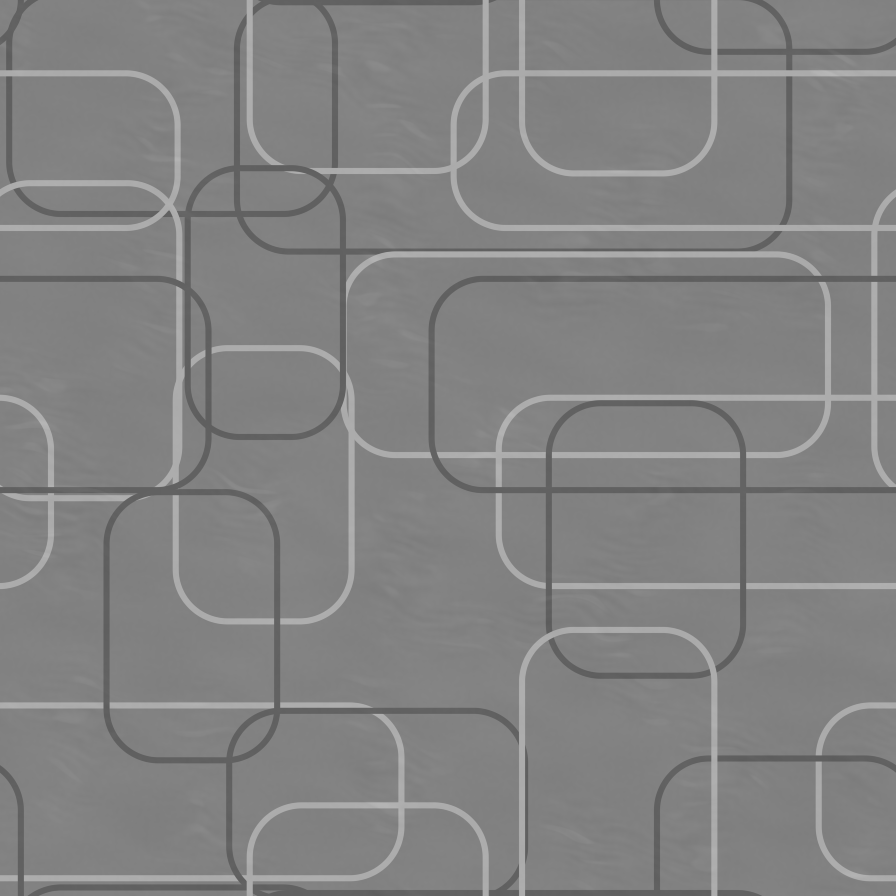
Give the GLSL for this pattern, as a WebGL 2 fragment shader.

```glsl
#version 300 es
precision highp float;
// Interlaced light and dark rounded-rectangle outlines on brushed grey plaster.

uniform vec2 u_resolution;
out vec4 fragColor;

// Integer hash: two random values in 0..1 per lattice cell
vec2 hash2(ivec2 cell) {
    uvec2 v = uvec2(cell + 4096) * 1664525u + 1013904223u;
    v.x += v.y * 1664525u;
    v.y += v.x * 1664525u;
    v ^= v >> 16u;
    v.x += v.y * 1664525u;
    v.y += v.x * 1664525u;
    v ^= v >> 16u;
    return vec2(v & 65535u) / 65535.0;
}

float cornerSlope(ivec2 cell, vec2 offset) {
    float angle = 6.2832 * hash2(cell).x;
    return dot(vec2(cos(angle), sin(angle)), offset);
}

float gradientNoise(vec2 p) {
    ivec2 cell = ivec2(floor(p));
    vec2 f = fract(p);
    vec2 fade = f * f * f * (f * (f * 6.0 - 15.0) + 10.0);
    float low = mix(cornerSlope(cell, f),
                    cornerSlope(cell + ivec2(1, 0), f - vec2(1, 0)), fade.x);
    float high = mix(cornerSlope(cell + ivec2(0, 1), f - vec2(0, 1)),
                     cornerSlope(cell + ivec2(1, 1), f - vec2(1, 1)), fade.x);
    return mix(low, high, fade.y);
}

float roundedBox(vec2 p, vec2 halfSize, float radius) {
    vec2 q = abs(p) - halfSize + radius;
    return length(max(q, 0.0)) + min(max(q.x, q.y), 0.0) - radius;
}

// Uneven plaster with sparse trowel marks that fall gently to the right
float plaster(vec2 p) {
    vec2 along = normalize(vec2(1.0, -0.25));
    vec2 q = vec2(dot(p, along), dot(p, vec2(-along.y, along.x)));
    q += 0.02 * vec2(gradientNoise(p * 14.0), gradientNoise(p * 14.0 + 43.0));
    float mottle = gradientNoise(p * 5.0 + 17.0);
    float strokes = gradientNoise(q * vec2(11.0, 27.0));
    float patches = smoothstep(-0.1, 0.35, gradientNoise(p * 8.0 + 71.0));
    float scratches = gradientNoise(q * vec2(32.0, 125.0) + 31.0);
    float ridges = smoothstep(0.25, 0.45, gradientNoise(q * vec2(19.0, 75.0) + 57.0));
    float grain = gradientNoise(p * 150.0 + 9.0);
    return 0.014 * mottle + 0.014 * strokes + 0.006 * grain
         + patches * (0.024 * scratches + 0.022 * ridges);
}

void main() {
    vec2 p = gl_FragCoord.xy / u_resolution.y;
    float soft = 0.65 / u_resolution.y;
    float tone = 0.508;

    // One outline per cell of a 4 x 4 grid, wrapped at the canvas edges
    for (int i = 0; i < 16; i++) {
        int order = (i * 7) % 16;
        ivec2 cell = ivec2(order % 4, order / 4);
        vec2 jitter = hash2(cell + 20) - 0.5;
        vec2 shape = hash2(cell + 50);
        vec2 center = (vec2(cell) + 0.5 + 0.8 * jitter) / 4.0;
        vec2 halfSize = vec2(0.145 + 0.31 * shape.x * shape.x, 0.085 + 0.06 * shape.y);
        if (hash2(cell + 80).x < 0.5) halfSize = halfSize.yx;

        vec2 offset = p - center;
        offset -= round(offset);
        float edge = abs(roundedBox(offset, halfSize, 0.058)) - 0.0034;
        float line = 1.0 - smoothstep(-soft, soft, edge);
        bool light = (cell.x + cell.y) % 2 == 0;
        tone = mix(tone, light ? 0.675 : 0.38, line);
    }

    fragColor = vec4(vec3(tone + plaster(p)), 1.0);
}
```
